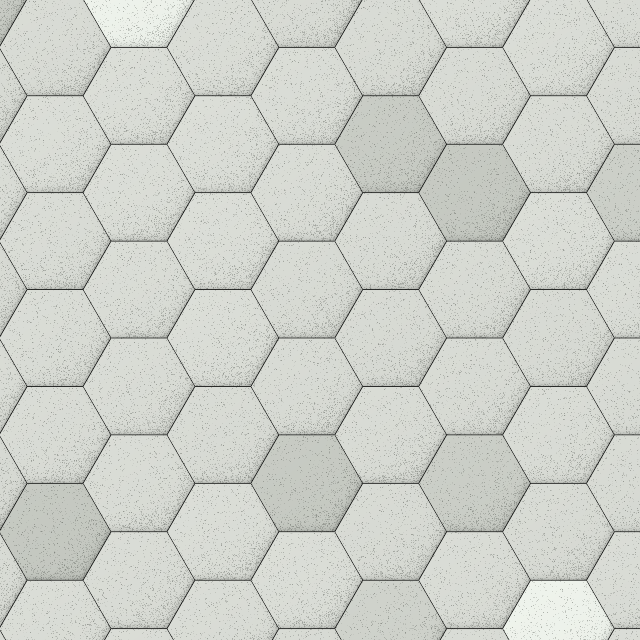
Give the GLSL for this pattern, as a WebGL 2 fragment shader.

```glsl
#version 300 es
precision highp float;

uniform vec2 u_resolution;
out vec4 fragColor;

// Layout, in canvas units
const float TILE_RADIUS = 0.0874;
const vec2 FIRST_CENTER = vec2(0.0861, 0.0177);
const float JOINT_THIN = 0.00042;
const float JOINT_THICK = 0.00062;

// Shading and grain
const vec2 SHADOW_DIR = vec2(0.6, -0.8);
const float SHADOW_WIDTH = 0.0042;
const float SHADOW_STRENGTH = 0.20;
const float GRAIN_CELLS = 760.0;
const float GRAIN_TURN = 0.45;
const float GRAIN_RADIUS = 0.5;
const float GRAIN_BASE = 0.075;
const float GRAIN_EDGE = 0.36;
const float GRAIN_SPREAD = 0.032;

// Colours and tile mix
const vec3 TILE_COLOR = vec3(0.848, 0.859, 0.834);
const vec3 DARK_TILE = vec3(0.770, 0.784, 0.755);
const vec3 LIGHT_TILE = vec3(0.930, 0.948, 0.920);
const vec3 GRAIN_COLOR = vec3(0.52, 0.535, 0.51);
const vec3 JOINT_COLOR = vec3(0.07, 0.075, 0.07);
const float LIGHT_SHARE = 0.07;
const float DARK_SHARE = 0.085;
const float TONE_JITTER = 0.014;

const float SQRT3 = 1.7320508;
const float APOTHEM = TILE_RADIUS * SQRT3 * 0.5;

float hash(vec2 cell, uint seed) {
    uvec2 q = uvec2(ivec2(cell) + 512);
    uint h = q.x * 1597334673u ^ q.y * 3812015801u ^ seed * 2654435769u;
    h = (h ^ (h >> 16)) * 2246822519u;
    h = (h ^ (h >> 13)) * 3266489917u;
    h ^= h >> 16;
    return float(h >> 8) / 16777216.0;
}

// Offset from the nearest tile centre (xy) and the tile index (zw)
vec4 nearestTile(vec2 uv) {
    vec2 pitch = vec2(1.5 * TILE_RADIUS, 2.0 * APOTHEM);
    vec2 g = (uv - FIRST_CENTER) / pitch;
    vec4 best = vec4(9.0);
    for (int i = 0; i < 2; i++) {
        float column = floor(g.x) + float(i);
        float stagger = 0.5 * mod(column, 2.0);
        float row = floor(g.y - stagger + 0.5);
        vec2 offset = (g - vec2(column, row + stagger)) * pitch;
        if (dot(offset, offset) < dot(best.xy, best.xy)) {
            best = vec4(offset, column, row);
        }
    }
    return best;
}

vec3 tileColor(vec2 id) {
    float pick = hash(id, 1u);
    float vary = hash(id, 2u);
    if (pick < LIGHT_SHARE) return LIGHT_TILE;
    if (pick < LIGHT_SHARE + DARK_SHARE) {
        return mix(TILE_COLOR, DARK_TILE, mix(0.4, 1.0, vary));
    }
    return TILE_COLOR + (vary - 0.5) * TONE_JITTER;
}

// Fine round specks of varied strength on a turned grid
float grain(vec2 uv, float density, float pixel) {
    float c = cos(GRAIN_TURN), s = sin(GRAIN_TURN);
    vec2 g = mat2(c, -s, s, c) * uv * GRAIN_CELLS;
    vec2 cell = floor(g);
    float d = length(fract(g) - 0.5) - GRAIN_RADIUS;
    float blur = 0.5 * pixel * GRAIN_CELLS;
    float present = step(hash(cell, 5u), density);
    return present * (1.0 - smoothstep(-blur, blur, d)) * mix(0.15, 0.9, hash(cell, 6u));
}

void main() {
    float pixel = 1.0 / min(u_resolution.x, u_resolution.y);
    vec2 uv = gl_FragCoord.xy * pixel;
    vec4 tile = nearestTile(uv);

    // Six sides: joints thicken and shadow gathers along the light direction
    float jointDistance = APOTHEM;
    float shadow = 0.0;
    float wear = 0.0;
    for (int i = 0; i < 6; i++) {
        float angle = radians(30.0 + 60.0 * float(i));
        vec2 normal = vec2(cos(angle), sin(angle));
        float d = APOTHEM - dot(tile.xy, normal);
        float slope = dot(normal, SHADOW_DIR);
        float facing = max(slope, 0.0);
        jointDistance = min(jointDistance, d - mix(JOINT_THIN, JOINT_THICK, abs(slope)));
        shadow += facing * exp(-d / SHADOW_WIDTH);
        wear += facing * exp(-d / GRAIN_SPREAD);
    }

    // Tile face, with a faint slope across it
    vec3 color = tileColor(tile.zw);
    color -= 0.006 * dot(tile.xy, SHADOW_DIR) / TILE_RADIUS;
    float density = GRAIN_BASE + GRAIN_EDGE * min(wear * wear, 1.0);
    color = mix(color, color * GRAIN_COLOR / TILE_COLOR, grain(uv, density, pixel));
    color *= 1.0 - SHADOW_STRENGTH * min(shadow, 1.2);

    // Joint line
    float joint = 1.0 - smoothstep(-0.6 * pixel, 0.6 * pixel, jointDistance);
    color = mix(color, JOINT_COLOR, joint);
    fragColor = vec4(color, 1.0);
}
```
